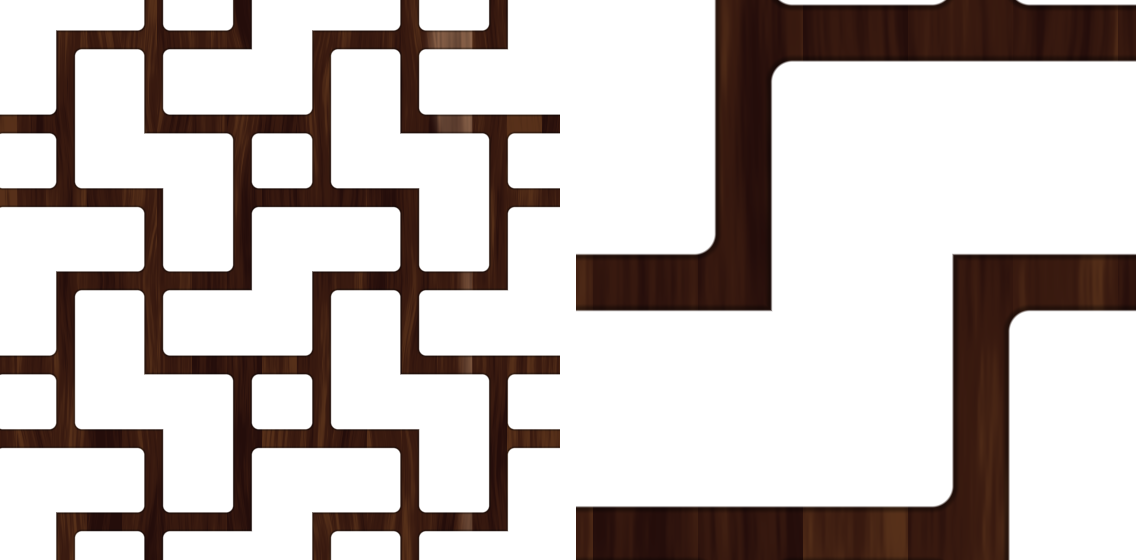
Left: the whole. Right: its middle third, enlarged.
A WebGL 2 fragment shader for this pattern:

```glsl
#version 300 es
precision highp float;
// Walnut fretwork lattice of interlocking Z-shaped openings on white.

#define PERIOD vec2(0.4572, 0.4303)   // size of one repeat
#define COLS vec3(0.1172, 0.2745, 0.4330)  // upright bar centres
#define ROWS vec3(0.0712, 0.2214, 0.3530)  // level bar centres, from the top
#define HALF_BAR 0.0167
#define CORNER 0.0125
#define STAVES 16.0                   // glued strips across the panel
#define SAP_EDGE 0.8435               // right edge of the pale strip

uniform vec2 u_resolution;
out vec4 fragColor;

const vec3 WHITE = vec3(1.0);
const vec3 DARK_WALNUT = vec3(0.14, 0.05, 0.04);
const vec3 MID_WALNUT = vec3(0.22, 0.10, 0.06);
const vec3 LIGHT_WALNUT = vec3(0.34, 0.19, 0.10);
const vec3 SAPWOOD = vec3(0.56, 0.41, 0.31);

float hash(vec2 p) {
  vec3 q = fract(vec3(p.xyx) * 0.1031);
  q += dot(q, q.yzx + 33.33);
  return fract((q.x + q.y) * q.z);
}

float noise(vec2 p) {
  vec2 i = floor(p), f = fract(p);
  f = f * f * (3.0 - 2.0 * f);
  return mix(mix(hash(i), hash(i + vec2(1, 0)), f.x),
             mix(hash(i + vec2(0, 1)), hash(i + vec2(1, 1)), f.x), f.y);
}

// Repeating rounded box that fills the gap between four bar centres.
float opening(vec2 p, vec2 lo, vec2 hi) {
  vec2 q = mod(p - 0.5 * (lo + hi) + 0.5 * PERIOD, PERIOD) - 0.5 * PERIOD;
  vec2 d = abs(q) - 0.5 * (hi - lo) + HALF_BAR + CORNER;
  return length(max(d, 0.0)) + min(max(d.x, d.y), 0.0) - CORNER;
}

// Distance to the openings: positive inside the bars.
float lattice(vec2 p) {
  vec3 c = COLS, r = ROWS;
  vec3 nc = c + PERIOD.x, nr = r + PERIOD.y;
  // upright Z
  float d = opening(p, vec2(c.x, r.x), vec2(c.y, r.z));
  d = min(d, opening(p, vec2(c.x, r.y), vec2(c.z, r.z)));
  d = min(d, opening(p, vec2(c.y, r.y), vec2(c.z, nr.x)));
  // level Z
  d = min(d, opening(p, vec2(c.z, r.z), vec2(nc.y, nr.x)));
  d = min(d, opening(p, vec2(c.z, r.z), vec2(nc.x, nr.y)));
  d = min(d, opening(p, vec2(c.y, r.x), vec2(nc.x, r.y)));
  // small window
  return min(d, opening(p, vec2(c.z, r.y), vec2(nc.x, r.z)));
}

// Upright grain running through a panel of glued staves.
vec3 walnut(vec2 p) {
  float stave = floor(p.x * STAVES + 0.5);
  float tone = noise(vec2(stave * 7.3, p.y * 4.0 + stave));
  float x = p.x + 0.035 * noise(vec2(stave * 3.1, p.y * 6.0));
  float broad = noise(vec2(x * 65.0, p.y * 5.0 + stave * 5.0));
  float fine = noise(vec2(x * 260.0, p.y * 14.0));
  float pores = noise(vec2(x * 520.0, p.y * 40.0));
  float t = 0.42 * tone + 0.40 * broad + 0.22 * fine + 0.12 * pores - 0.10;
  vec3 wood = mix(DARK_WALNUT, MID_WALNUT, smoothstep(0.18, 0.50, t));
  wood = mix(wood, LIGHT_WALNUT, smoothstep(0.48, 0.80, t));

  // pale sapwood strip, narrowing and dimming downwards
  float fall = smoothstep(0.1, 0.5, p.y);
  float left = mix(0.760, 0.818, fall);
  float sap = smoothstep(left - 0.006, left + 0.02, p.x)
            * (1.0 - smoothstep(SAP_EDGE - 0.001, SAP_EDGE + 0.001, p.x));
  sap *= mix(0.85, 0.60, fall) * (0.65 + 0.5 * broad);
  return mix(wood, SAPWOOD * (0.85 + 0.25 * fine), sap);
}

void main() {
  vec2 p = gl_FragCoord.xy / u_resolution;
  p.y = 1.0 - p.y;
  float soft = 0.0005 + 0.6 / min(u_resolution.x, u_resolution.y);
  float d = lattice(p);
  // dark eased edge
  vec3 wood = walnut(p) * mix(0.62, 1.0, smoothstep(0.001, 0.0045, d));
  fragColor = vec4(mix(WHITE, wood, smoothstep(-soft, soft, d)), 1.0);
}
```
